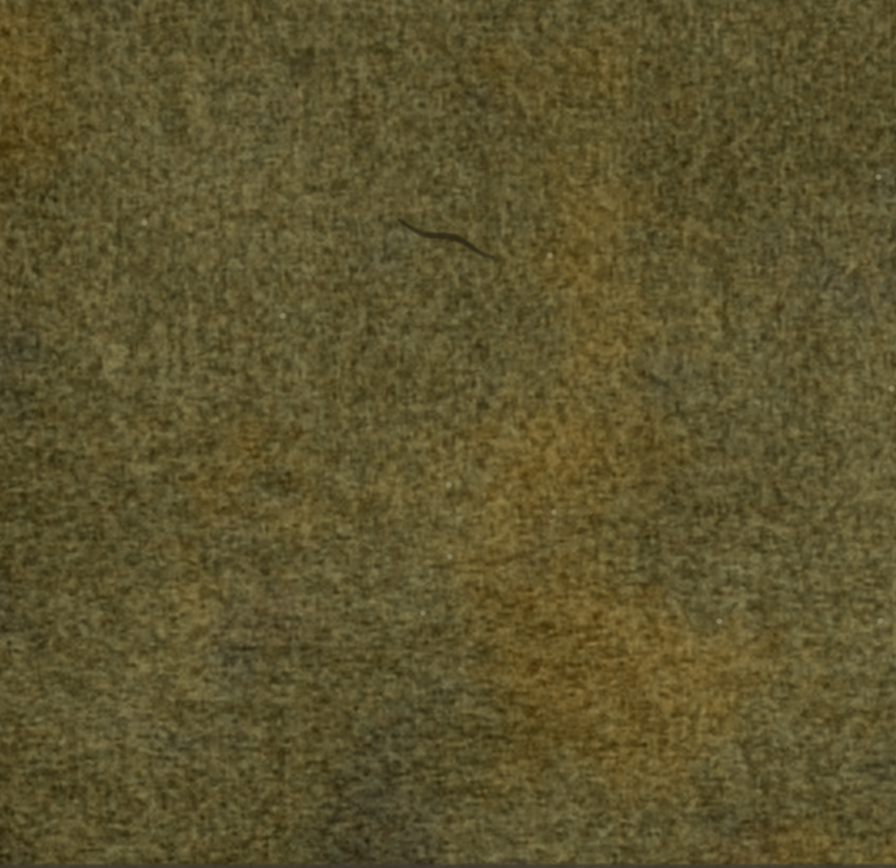
Write a Shadertoy shader that draws this texture.

```glsl
const vec3 OLIVE = vec3(0.359, 0.329, 0.184);
const vec3 OCHRE_SHIFT = vec3(0.050, 0.012, -0.030);
const vec3 SLATE_SHIFT = vec3(-0.035, -0.025, 0.012);
const vec3 CRACK_COLOR = vec3(0.17, 0.15, 0.08);
const vec3 SPECK_COLOR = vec3(0.58, 0.56, 0.42);
const vec3 EDGE_COLOR = vec3(0.25, 0.22, 0.19);

float hash(vec2 p) {
    return fract(sin(dot(p, vec2(127.1, 311.7))) * 43758.5453);
}

// Smooth value noise centred on zero
float noise(vec2 p) {
    vec2 cell = floor(p);
    vec2 f = fract(p);
    f = f * f * (3.0 - 2.0 * f);
    float low = mix(hash(cell), hash(cell + vec2(1, 0)), f.x);
    float high = mix(hash(cell + vec2(0, 1)), hash(cell + vec2(1, 1)), f.x);
    return mix(low, high, f.y) - 0.5;
}

float fbm(vec2 p, int octaves) {
    float sum = 0.0;
    float amplitude = 0.6;
    for (int i = 0; i < octaves; i++) {
        sum += amplitude * noise(p);
        p = mat2(0.8, 0.6, -0.6, 0.8) * p * 2.1 + 17.3;
        amplitude *= 0.55;
    }
    return sum;
}

// Fine mottling crossed by short horizontal and vertical fibres
float grain(vec2 p, float lying) {
    vec2 q = p + 0.003 * vec2(noise(p * 60.0), noise(p * 60.0 + 31.0));
    float mottle = noise(mat2(0.8, 0.6, -0.6, 0.8) * q * 165.0);
    float across = noise(q * vec2(85.0, 205.0) + 11.0);
    float upright = noise(q * vec2(205.0, 100.0) + 57.0);
    float fine = noise(q * 260.0 + 83.0);
    return 0.5 * mottle + 0.3 * fine
        + mix(0.25, 0.5, lying) * across + mix(0.45, 0.25, lying) * upright;
}

// Long faint brush marks, upright above and lying below
float streaks(vec2 p, float lying) {
    float upright = noise(p * vec2(17.0, 2.5)) + 0.5 * noise(p * vec2(45.0, 5.0) + 9.0);
    float across = noise(p * vec2(3.0, 20.0) + 41.0) + 0.5 * noise(p * vec2(7.0, 50.0));
    return mix(upright, across, lying);
}

// Tapered wavy scratch from a to b
float scratch(vec2 p, vec2 a, vec2 b, float width, float blur) {
    vec2 along = b - a;
    float t = clamp(dot(p - a, along) / dot(along, along), 0.0, 1.0);
    vec2 spine = a + along * t + vec2(0.0, 0.004 * sin(t * 9.0 + 2.5));
    float taper = width * (0.4 + 0.6 * sin(3.14 * t));
    return 1.0 - smoothstep(taper - blur, taper + blur, length(p - spine));
}

// Sparse dots, one candidate per cell
float specks(vec2 p, float density, float radius, float blur) {
    vec2 cell = floor(p);
    vec2 center = 0.3 + 0.4 * vec2(hash(cell + 3.1), hash(cell + 7.7));
    float dist = length(fract(p) - center);
    return step(1.0 - density, hash(cell)) * (1.0 - smoothstep(radius - blur, radius + blur, dist));
}

void mainImage(out vec4 fragColor, in vec2 fragCoord) {
    vec2 p = fragCoord / iResolution.y;
    float lying = smoothstep(0.65, 0.35, p.y + 0.3 * noise(p * 4.0));

    // Broad stains and brushed tone
    float cloud = fbm(p * 5.0 + 4.0, 4);
    float tone = 0.10 * cloud + 0.032 * streaks(p, lying);
    float center = 1.0 - smoothstep(0.1, 0.5, length((p - vec2(0.55, 0.56)) * vec2(1.0, 1.2)));
    float ochre = smoothstep(0.0, 0.35, fbm(p * 4.5 + 23.0, 4) + 0.12 * center);
    float slate = smoothstep(0.05, 0.4, fbm(p * 7.0 + 61.0, 3) - 0.08 * center);

    // Grain brightness, with slight drift of hue
    float texture_ = 0.25 * grain(p, lying);
    float hue = noise(p * 70.0 + 5.0);
    vec3 color = OLIVE + (tone + texture_) * vec3(1.0, 0.98, 0.82);
    color += OCHRE_SHIFT * ochre + SLATE_SHIFT * slate;
    color += hue * vec3(0.018, -0.004, -0.02);

    // Marks on the surface
    float crack = scratch(p, vec2(0.46, 0.744), vec2(0.568, 0.707), 0.004, 0.0025);
    float ring = length((p - vec2(0.345, 0.925)) * vec2(1.0, 1.2)) + 0.012 * noise(p * 50.0);
    color = mix(color, CRACK_COLOR, 0.85 * crack);
    color = mix(color, CRACK_COLOR, 0.4 * (1.0 - smoothstep(0.005, 0.028, ring)));
    color = mix(color, SPECK_COLOR, 0.8 * specks(p * 26.0, 0.012, 0.08, 0.05));
    color = mix(color, EDGE_COLOR, 0.8 * (1.0 - smoothstep(0.002, 0.007, p.y)));

    fragColor = vec4(clamp(color, 0.0, 1.0), 1.0);
}
```
